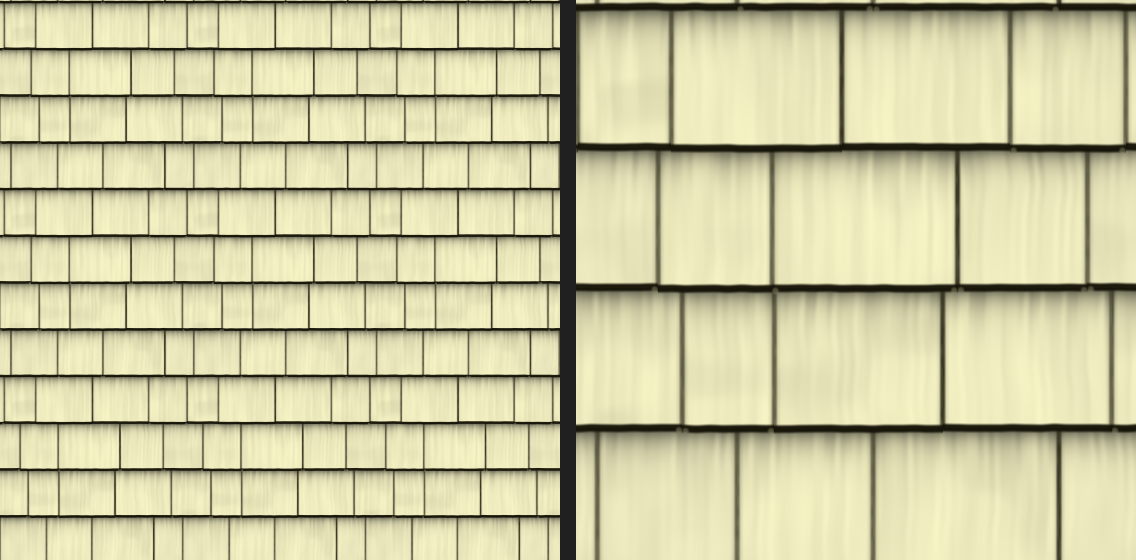
Left: the whole. Right: its middle third, enlarged.
Write a three.js fragment shader that draws this texture.

```glsl
varying vec2 vUv;

const float COURSE = 0.08346;  // height of one course
const float PERIOD = 0.3264;   // width after which the joints repeat

float hash(vec2 p) {
  return fract(sin(dot(p, vec2(127.1, 311.7))) * 4375.85);
}

float noise(vec2 p) {
  vec2 i = floor(p), f = fract(p);
  f = f * f * (3.0 - 2.0 * f);
  return mix(mix(hash(i), hash(i + vec2(1.0, 0.0)), f.x),
             mix(hash(i + vec2(0.0, 1.0)), hash(i + vec2(1.0, 1.0)), f.x), f.y);
}

// Four joint positions per period, cycling over four courses
vec4 jointsOf(float kind) {
  if (kind < 0.5) return vec4(0.024, 0.195, 0.506, 0.813);
  if (kind < 1.5) return vec4(0.171, 0.379, 0.717, 0.954);
  if (kind < 2.5) return vec4(0.215, 0.383, 0.690, 0.998);
  return vec4(0.060, 0.315, 0.563, 0.902);
}

// x: distance to nearest joint, y: distance from left joint,
// z: shingle id, w: strength of nearest joint
vec4 shingle(float x, float course) {
  float kind = mod(course, 4.0);
  vec4 joints = jointsOf(kind);
  float u = (x + 0.0198 * step(8.5, course)) / PERIOD;
  float boldJoint = kind > 2.5 ? 3.0 : 2.0;
  vec4 s = vec4(1.0, 1.0, 0.0, 0.0);
  for (int i = 0; i < 4; i++) {
    float fromLeft = fract(u - joints[i]);
    float nearest = min(fromLeft, 1.0 - fromLeft);
    if (fromLeft < s.y) {
      s.y = fromLeft;
      s.z = float(i) + 4.0 * kind;
    }
    if (nearest < s.x) {
      s.x = nearest;
      s.w = abs(float(i) - boldJoint) < 0.5 ? 1.0 : 0.72;
    }
  }
  s.xy *= PERIOD;
  return s;
}

void main() {
  float x = vUv.x;
  float row = (1.0 - vUv.y - 0.0039) / COURSE;
  float course = floor(row);
  float below = fract(row) * COURSE;
  vec4 s = shingle(x, course);
  float tone = hash(vec2(s.z, 7.3));

  // Painted wood with vertical grain
  float warp = 0.0025 * noise(vec2(s.z * 9.0, below * 45.0));
  vec2 wood = vec2(s.y + warp + s.z * 0.37, below);
  float fine = noise(wood * vec2(310.0, 18.0));
  float broad = noise(wood * vec2(95.0, 26.0) + 31.0);
  float blotch = noise(wood * vec2(40.0, 36.0) + 67.0);
  vec3 color = vec3(0.975, 0.962, 0.778);
  color *= 1.0 - 0.045 * fine - 0.03 * broad;
  color *= 1.0 - 0.06 * smoothstep(0.45, 0.9, blotch) * tone;
  color = mix(color, vec3(0.91, 0.895, 0.735), 0.4 * step(0.78, tone));

  // Shadow under the overlapping course, streaked by the grain
  float reach = 0.0065 + 0.0025 * fine;
  color *= 1.0 - 0.66 * exp(-below / reach);
  color *= 1.0 - 0.06 * fine * exp(-below / 0.025);

  // Joints between shingles, with a soft shaded rim
  float joint = 1.0 - smoothstep(0.0004, 0.0024, s.x);
  float rim = 1.0 - smoothstep(0.001, 0.0045, s.x);
  float wear = 0.86 + 0.14 * noise(vec2(s.z * 5.0, below * 160.0));
  color *= 1.0 - 0.13 * rim;
  color = mix(color, vec3(0.21, 0.20, 0.125), joint * s.w * wear);

  // Dark butt edge, slightly uneven from shingle to shingle
  float edge = floor(row + 0.5);
  vec4 upper = shingle(x, edge - 1.0);
  float drop = 0.0011 * (hash(vec2(upper.z, 2.9)) - 0.5);
  drop += 0.0005 * (noise(vec2(upper.y * 120.0, upper.z * 3.0)) - 0.5);
  float offset = (row - edge) * COURSE - drop;
  float line = 1.0 - smoothstep(0.0011, 0.0033, abs(offset));
  color = mix(color, vec3(0.085, 0.075, 0.03), line * 0.97);

  // Small pale nicks where some joints meet the edge
  float nick = 1.0 - smoothstep(0.0008, 0.0028, length(vec2(upper.x - 0.002, offset - 0.0015)));
  nick *= step(0.55, hash(vec2(upper.z, 5.1)));
  color = mix(color, vec3(0.55, 0.54, 0.41), nick * 0.5);

  gl_FragColor = vec4(color, 1.0);
}
```
